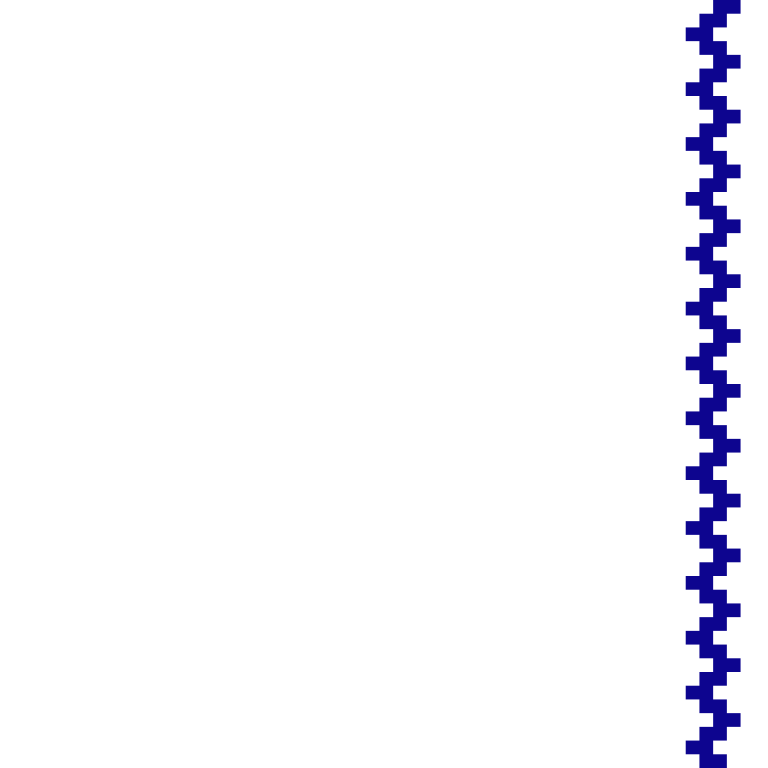
Give the GLSL for this pattern, as a WebGL 2 fragment shader.

```glsl
#version 300 es
precision highp float;

#define GRID 56.0          // cells across the canvas
#define LEFT_COLUMN 50.0   // leftmost column the zigzag reaches
#define STEP_WIDTH 2.0     // width of each step, in cells
#define SWING 2.0          // sideways travel, in cells
#define INK vec3(0.05, 0.02, 0.56)
#define PAPER vec3(1.0)

uniform vec2 u_resolution;
out vec4 fragColor;

// Fraction of a pixel footprint covered by the interval [start, end]
float coverage(float center, float footprint, float start, float end) {
    float lo = max(start, center - 0.5 * footprint);
    float hi = min(end, center + 0.5 * footprint);
    return max(hi - lo, 0.0) / footprint;
}

// Triangle wave giving the left edge of the step in a row
float stepStart(float row) {
    return LEFT_COLUMN + abs(mod(row, 2.0 * SWING) - SWING);
}

void main() {
    // Cell coordinates, rows counted from the top edge
    vec2 uv = gl_FragCoord.xy / u_resolution;
    vec2 cell = vec2(uv.x, 1.0 - uv.y) * GRID;
    vec2 footprint = GRID / u_resolution;

    // Add up the covered area over this row and its neighbours
    float ink = 0.0;
    for (int i = -1; i <= 1; i++) {
        float row = floor(cell.y) + float(i);
        float start = stepStart(row);
        ink += coverage(cell.x, footprint.x, start, start + STEP_WIDTH)
             * coverage(cell.y, footprint.y, row, row + 1.0);
    }

    fragColor = vec4(mix(PAPER, INK, clamp(ink, 0.0, 1.0)), 1.0);
}
```
